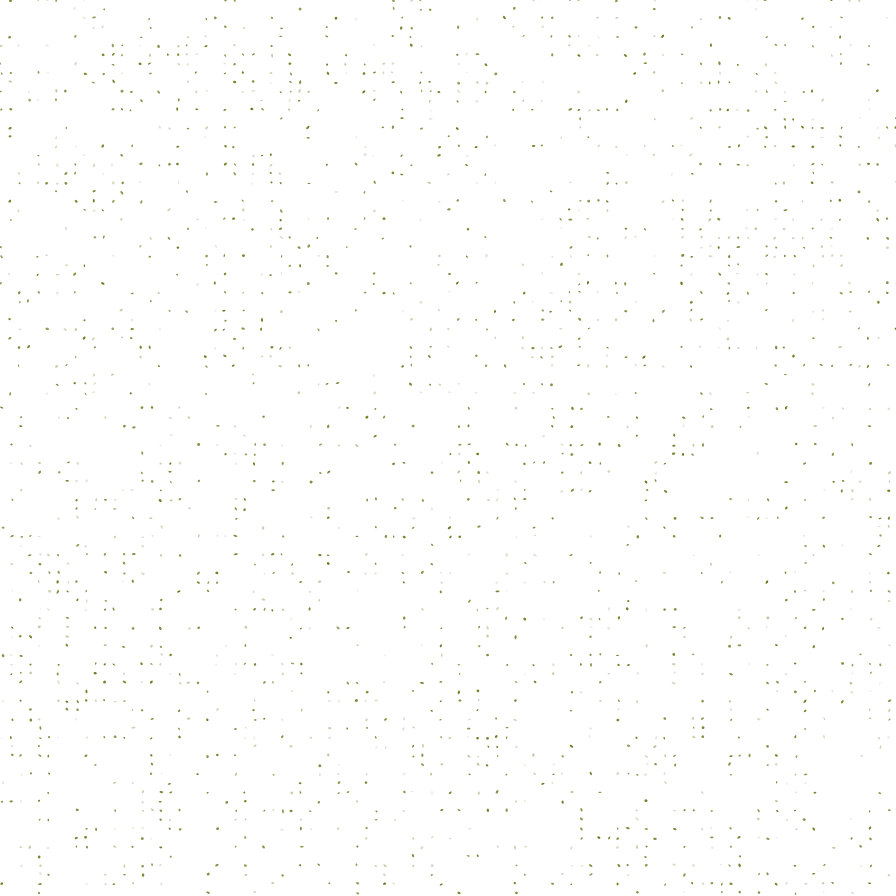
This pattern is drawn by a Shadertoy shader. Its source:

```glsl
// Tiny olive specks on white, scattered over the knots of a fine square grid.
// Each cell rolls a hash for presence, strength, shape and a slight offset;
// smooth noise gathers the specks into loose clumps. Two bands differ in phase.

vec4 hash4(vec2 cell)
{
    vec4 p = fract(cell.xyxy * vec4(0.1031, 0.1030, 0.0973, 0.1099));
    p += dot(p, p.wzxy + 33.33);
    return fract((p.xxyz + p.yzzw) * p.zywx);
}

float valueNoise(vec2 p)
{
    vec2 i = floor(p), f = fract(p);
    f = f * f * (3.0 - 2.0 * f);
    return mix(mix(hash4(i).x, hash4(i + vec2(1, 0)).x, f.x),
               mix(hash4(i + vec2(0, 1)).x, hash4(i + vec2(1, 1)).x, f.x), f.y);
}

void mainImage(out vec4 fragColor, in vec2 fragCoord)
{
    vec2 uv = fragCoord / iResolution.xy;
    float pixel = 1.0 / iResolution.y;
    vec2 pitch = 1.0 / vec2(96.0, 98.0);

    // Grid runs downwards; the lower band restarts with its own phase
    vec2 pos = vec2(uv.x, 1.0 - uv.y);
    bool lowerBand = pos.y > 0.4447;
    pos -= lowerBand ? vec2(0.0026, 0.4557) : vec2(0.0008, 0.0);
    vec2 cell = floor(pos / pitch + 0.5);
    vec2 local = pos - cell * pitch;
    vec2 id = cell + (lowerBand ? vec2(217, 331) : vec2(17, 131));
    vec4 roll = hash4(id);
    vec4 form = hash4(id + 503.0);

    // Presence: clumped, with every other row fuller
    float chance = mix(0.09, 0.33, valueNoise(id / 6.0));
    chance *= mod(cell.y, 2.0) < 0.5 ? 1.3 : 0.75;
    float present = step(roll.x, chance);
    if (lowerBand && cell.y < 0.0) present = 0.0;

    // Small ellipse, turned and nudged off its knot
    local -= (form.xy - 0.5) * pitch * 0.2;
    float angle = form.z * 3.14159;
    local = mat2(cos(angle), -sin(angle), sin(angle), cos(angle)) * local;
    float stretch = mix(1.0, 1.4, form.w);
    float radius = mix(0.0009, 0.0016, roll.y);
    float dist = length(local * vec2(stretch, 1.0 / stretch)) - radius;
    float cover = clamp(0.5 - dist / pixel, 0.0, 1.0);

    // About a third of the specks are faint
    float strength = roll.z < 0.38 ? mix(0.1, 0.45, roll.w) : mix(0.75, 1.0, roll.w);
    vec3 olive = mix(vec3(0.40, 0.46, 0.10), vec3(0.48, 0.54, 0.22), form.x);
    fragColor = vec4(mix(vec3(1.0), olive, present * cover * strength), 1.0);
}
```
